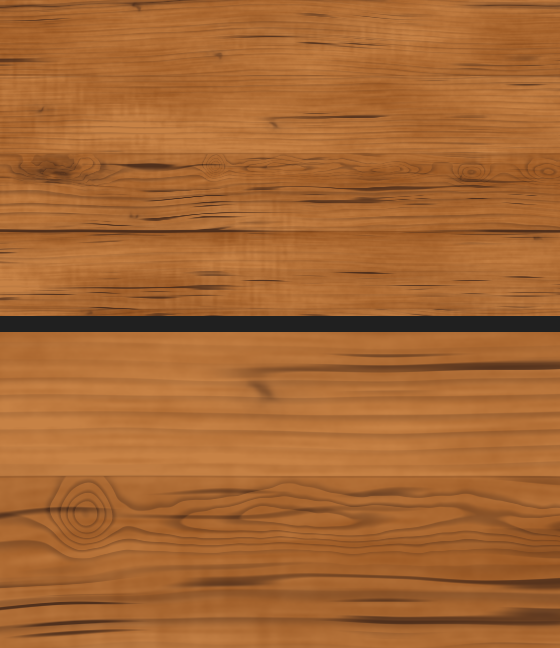
Top: the whole. Bottom: its middle third, enlarged.
This texture is drawn by a Shadertoy shader. Its source:

```glsl
float hash(vec2 p) {
    vec3 q = fract(p.xyx * 0.1031);
    q += dot(q, q.yzx + 33.33);
    return fract((q.x + q.y) * q.z);
}

float noise(vec2 p) {
    vec2 cell = floor(p), f = fract(p);
    f = f * f * (3.0 - 2.0 * f);
    return mix(mix(hash(cell), hash(cell + vec2(1, 0)), f.x),
               mix(hash(cell + vec2(0, 1)), hash(cell + vec2(1, 1)), f.x), f.y);
}

float fbm(vec2 p) {
    float sum = 0.0, amplitude = 0.53;
    for (int i = 0; i < 4; i++) {
        sum += amplitude * noise(p);
        p = p * 2.03 + 17.3;
        amplitude *= 0.5;
    }
    return sum;
}

// Sum of oval bumps that bend the growth rings into closed loops
float knotField(vec2 p) {
    vec4 knots[6] = vec4[6](
        vec4(0.19, 0.455, 0.13, 0.030), vec4(0.68, 0.477, 0.026, 0.036),
        vec4(0.92, 0.468, 0.22, 0.026), vec4(1.24, 0.460, 0.11, 0.022),
        vec4(1.50, 0.450, 0.05, 0.030), vec4(1.74, 0.449, 0.07, 0.035));
    float turbulence = mix(0.07, 0.025, smoothstep(0.3, 0.6, p.x));
    p += turbulence * (vec2(fbm(p * 10.0), fbm(p * 10.0 + 40.0)) - 0.5);
    float field = 0.0;
    for (int i = 0; i < 6; i++) {
        vec2 d = (p - knots[i].xy) / knots[i].zw;
        field += exp(-dot(d, d));
    }
    return field;
}

// Late wood darkens slowly, then ends sharply
float ringLine(float rings) {
    float aa = fwidth(rings), d = fract(rings);
    float line = smoothstep(0.45, 0.9, d) * (1.0 - smoothstep(1.0 - clamp(aa, 0.1, 0.5), 1.0, d));
    return line * (1.0 - smoothstep(0.5, 1.2, aa));
}

void mainImage(out vec4 fragColor, in vec2 fragCoord) {
    vec2 p = fragCoord / iResolution.xy * vec2(16.0 / 9.0, 1.0);
    float pixel = 1.0 / iResolution.y;

    // Four planks stacked down the canvas
    float level = (p.y - 0.023) * 4.07;
    float plank = mod(floor(level), 4.0), v = fract(level);
    float knotty = plank == 1.0 ? 1.0 : 0.0;
    float arch = 0.03 * exp(-5.0 * (p.x - 0.9) * (p.x - 0.9));

    // Growth rings
    float density = plank == 0.0 ? 40.0 : plank == 1.0 ? 32.0 : plank == 2.0 ? 56.0 : 60.0;
    float wobble = mix(0.04, 0.10, knotty);
    float grainY = p.y + wobble * (fbm(vec2(p.x * 1.3, p.y * 5.0) + plank * 17.0) - 0.5);
    grainY -= plank == 3.0 ? arch : 0.0;
    float knot = knotty * knotField(p);
    float ring = ringLine(grainY * density + 4.2 * knot);
    float ringFade = smoothstep(0.25, 0.8, noise(vec2(p.x * 1.5, grainY * 26.0) + 5.0));
    ringFade = max(ringFade, 0.9 * smoothstep(0.05, 0.3, knot));

    // Broad blotches in two sizes
    float tone = 0.56 + 1.5 * (fbm(vec2(p.x * 2.4, p.y * 10.0) + plank * 31.0) - 0.5);
    tone += 0.6 * (noise(vec2(p.x * 1.5, p.y * 4.0) + 50.0) - 0.5);

    // Fibres and cross-grain ripple
    tone += 0.35 * (noise(vec2(p.x * 11.0, grainY * 210.0)) - 0.5);
    tone += 0.28 * (fbm(vec2(p.x * 60.0, p.y * 75.0)) - 0.5);
    float ripple = smoothstep(0.5, 0.8, noise(p * vec2(2.5, 8.0) + 3.0));
    tone += 0.3 * ripple * (noise(vec2(p.x * 85.0, p.y * 20.0)) - 0.5);

    // Darker plank edges
    tone -= 0.3 * knotty * smoothstep(0.45, 0.8, v) + 0.15 * min(knot, 1.0);
    tone -= plank == 0.0 ? 0.75 * smoothstep(0.6, 1.0, v) * (1.0 - 0.45 * p.x) : 0.0;
    tone += plank == 2.0 ? 0.15 : 0.0;

    float ink = ring * mix(0.05, 0.23, ringFade) * mix(1.0, 1.5, knotty);
    ink *= plank == 0.0 ? 0.6 : 1.0;

    // Smoky stain around the turbulent knot
    vec2 stain = (p - vec2(0.19, 0.455)) / vec2(0.17, 0.045);
    ink += knotty * 0.45 * exp(-dot(stain, stain)) * smoothstep(0.4, 0.75, fbm(p * vec2(14.0, 32.0)));

    // Short thin cracks along the grain, each group with a soft stain
    float streak = noise(vec2(p.x * 6.0, grainY * 170.0) + 11.0);
    float patches = smoothstep(0.52, 0.8, noise(vec2(p.x * 2.0 + 7.0, p.y * 16.0)));
    ink += patches * (0.8 * smoothstep(0.66, 0.95, streak) + 0.05);

    // Small scattered pin knots
    for (int i = 0; i < 8; i++) {
        float id = float(i);
        vec2 center = vec2(1.78 * hash(vec2(id, 3.7)), (id + hash(vec2(id, 9.1))) / 8.0);
        vec2 d = (p - center) * vec2(80.0, 150.0);
        d += 2.4 * (vec2(noise(p * 70.0), noise(p * 70.0 + 30.0)) - 0.5);
        ink += 0.38 * exp(-dot(d, d)) + 0.10 * exp(-0.07 * dot(d, d));
    }

    // Plank joints, one of them open at both ends
    float joint = floor(level + 0.5);
    float gap = abs(level - joint + 0.012 * (noise(p.xx * 4.0) - 0.5)) / 4.07;
    float open = joint == 1.0 ? smoothstep(0.15, 0.6, abs(p.x - 1.15) + 0.3 * (noise(p.xx * 5.0) - 0.5)) : 0.0;
    float halfWidth = mix(0.0004, 0.0016, open);
    ink += mix(0.13, 0.85, open) * (1.0 - smoothstep(halfWidth, halfWidth + 1.5 * pixel, gap));
    ink += 0.18 * open * exp(-gap * 130.0);

    // Dark arched split along the top
    float split = abs(p.y - 0.976 - arch - 0.008 * noise(p.xx * 6.0));
    ink += 0.75 * exp(-split * 230.0) * smoothstep(0.2, 0.6, noise(p.xx * 3.0 + 2.0));

    vec3 color = mix(vec3(0.615, 0.35, 0.14), vec3(0.76, 0.49, 0.255), clamp(tone, -0.4, 1.15));
    color = mix(color, vec3(0.27, 0.16, 0.10), clamp(ink, 0.0, 0.9));
    fragColor = vec4(color, 1.0);
}
```
